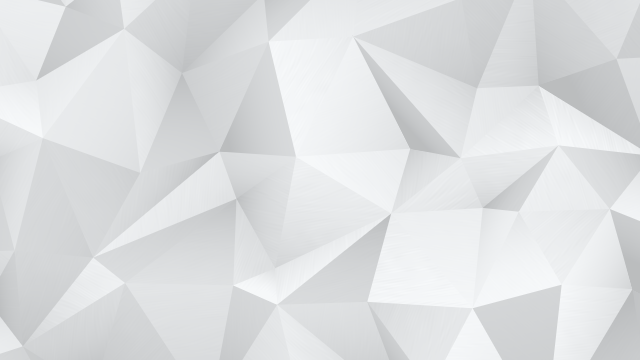
A Shadertoy shader for this background:

```glsl
// Pale folded-paper relief of irregular triangular facets with faint brushed grain.
#define CELL 0.235         // mesh spacing, in canvas heights
#define JITTER 0.84        // vertex scatter inside a cell
#define LIGHT vec2(-0.75, -0.66)
#define SEED vec2(61.0, 22.0)
#define MID_TONE 0.871
#define FACET_RANGE 0.092  // contrast between facets
#define RELIEF 1.1         // steepness of the folds
#define CORNER_SHADE 0.13  // soft shadow toward one corner
#define HEIGHT_SHADE 0.07  // low ground is darker
#define GRAIN 0.017        // strength of the brushed grain
#define TINT vec3(-0.007, 0.001, 0.007)

vec3 hash3(vec2 p) {
    vec3 q = fract(p.xyx * vec3(0.1031, 0.1030, 0.0973));
    q += dot(q, q.yxz + 33.33);
    return fract((q.xxy + q.yzz) * q.zyx);
}

float cross2(vec2 a, vec2 b) { return a.x * b.y - a.y * b.x; }

float area2(vec3 a, vec3 b, vec3 c) { return cross2(b.xy - a.xy, c.xy - a.xy); }

// Scattered mesh point: position in xy, height in z
vec3 meshVertex(vec2 id) {
    vec3 h = hash3(id + SEED);
    return vec3(id + 0.5 + JITTER * (h.xy - 0.5), h.z);
}

// Fine, slightly wavering lines along a given direction
float brushedGrain(vec2 p, float angle) {
    float c = cos(angle), s = sin(angle);
    vec2 q = mat2(c, -s, s, c) * p;
    float a = sin(q.y * 103.0 + 3.0 * sin(q.x * 4.3 + q.y * 9.1));
    float b = sin(q.y * 67.0 - 4.0 * sin(q.x * 3.1 + q.y * 6.3));
    float fade = 0.5 + 0.5 * sin(q.x * 9.1 + 4.0 * sin(q.y * 15.0));
    return a * b * fade;
}

// Returns facet tone times coverage in x, and coverage in y
vec2 facet(vec2 p, vec3 a, vec3 b, vec3 c, vec2 id, float pixel) {
    vec2 ab = b.xy - a.xy, ac = c.xy - a.xy, bc = c.xy - b.xy;
    float area = cross2(ab, ac);
    if (area < 1e-4) return vec2(0.0);

    // Barycentric weights and antialiased coverage
    vec3 w = vec3(cross2(bc, p - b.xy), cross2(-ac, p - c.xy), cross2(ab, p - a.xy));
    vec3 edge = w / vec3(length(bc), length(ac), length(ab));
    float cover = clamp(min(edge.x, min(edge.y, edge.z)) / pixel + 0.5, 0.0, 1.0);
    if (cover <= 0.0) return vec2(0.0);
    w = clamp(w / area, 0.0, 1.0);

    // Flat lighting from the slope, varied by scattered reflections
    vec3 rnd = hash3(id);
    float reflection = 2.0 * hash3(id + 83.0).x - 1.0;
    vec2 rise = vec2(b.z - a.z, c.z - a.z);
    vec2 slope = (rise.x * vec2(ac.y, -ac.x) + rise.y * vec2(-ab.y, ab.x)) / area;
    float lit = RELIEF * dot(slope, LIGHT) + reflection;
    lit /= sqrt(1.0 + lit * lit);
    float tone = MID_TONE + FACET_RANGE * lit;

    // Soft shading across the facet, deepest in its lowest corner
    float lowest = min(a.z, min(b.z, c.z));
    float corner = lowest == a.z ? w.x : (lowest == b.z ? w.y : w.z);
    tone -= CORNER_SHADE * corner * corner * rnd.x * (0.75 - 0.25 * lit);
    tone += HEIGHT_SHADE * (dot(w, vec3(a.z, b.z, c.z)) - 0.5);

    // Brushed surface, strongest on bright facets
    float strength = GRAIN * rnd.z * (0.6 + 0.4 * lit);
    tone += strength * brushedGrain(p, mix(-1.6, 1.6, rnd.y));
    return vec2(tone, 1.0) * cover;
}

void mainImage(out vec4 fragColor, in vec2 fragCoord) {
    float pixel = 1.0 / (iResolution.y * CELL);
    vec2 p = fragCoord * pixel;
    vec2 base = floor(p);

    // Blend the facets of the four quads that can reach this point
    vec2 sum = vec2(MID_TONE, 1.0) * 1e-4;
    for (int j = -1; j <= 0; j++)
    for (int i = -1; i <= 0; i++) {
        vec2 id = base + vec2(i, j);
        vec3 v0 = meshVertex(id);
        vec3 v1 = meshVertex(id + vec2(1.0, 0.0));
        vec3 v2 = meshVertex(id + vec2(1.0, 1.0));
        vec3 v3 = meshVertex(id + vec2(0.0, 1.0));

        // Split along the diagonal that gives the fuller triangles
        float split02 = min(area2(v0, v1, v2), area2(v0, v2, v3));
        float split13 = min(area2(v0, v1, v3), area2(v1, v2, v3));
        bool first = split02 > split13;
        vec2 idA = id + vec2(131.0, 9.0), idB = id + vec2(257.0, 71.0);
        sum += facet(p, v0, v1, first ? v2 : v3, idA, pixel);
        sum += facet(p, first ? v0 : v1, v2, v3, idB, pixel);
    }

    float tone = clamp(sum.x / sum.y, 0.74, 0.97);
    fragColor = vec4(tone + TINT, 1.0);
}
```
